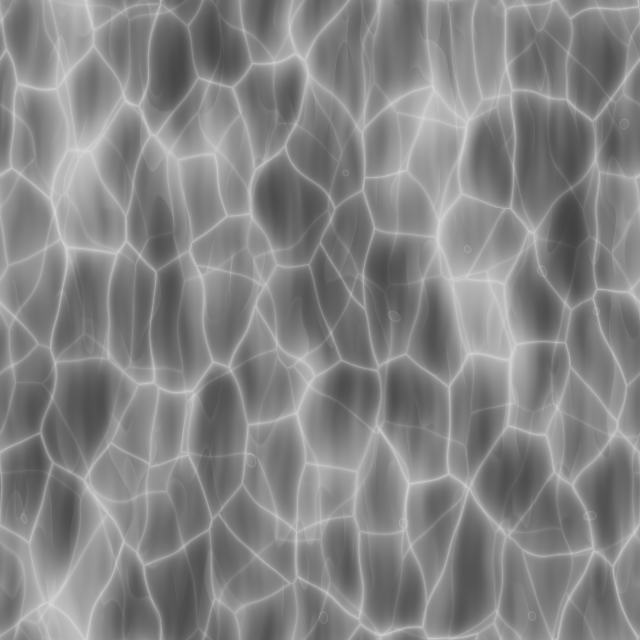
Give the GLSL for this texture, as a Shadertoy shader.

```glsl
// Grey foam of tall membrane cells: two wrapped Voronoi nets with a soft halo
// and a thin bright core on each wall, shaded by vertically stretched gradient
// noise, with faint folds and a few tiny bubbles. Everything tiles.

// Whole-number wrap; the half step keeps rounding away from the cell limits.
vec2 wrap(vec2 cell, vec2 count) {
    return cell - count * floor((cell + 0.5) / count);
}

vec2 hash2(vec2 p, float seed) {
    vec3 h = fract((p.xyx + seed) * vec3(0.1031, 0.1030, 0.0973));
    h += dot(h, h.yzx + 33.33);
    return fract((h.xx + h.yz) * h.zy);
}

float cornerSlope(vec2 corner, vec2 offset, vec2 period, float seed) {
    float angle = 6.2832 * hash2(wrap(corner, period), seed).x;
    return dot(vec2(cos(angle), sin(angle)), offset);
}

// Gradient noise that wraps after a whole number of periods.
float noise(vec2 uv, vec2 period, float seed) {
    vec2 p = uv * period, i = floor(p), f = p - i;
    vec2 u = f * f * f * (f * (f * 6.0 - 15.0) + 10.0);
    vec2 e = vec2(1.0, 0.0);
    float low = mix(cornerSlope(i, f, period, seed),
                    cornerSlope(i + e, f - e, period, seed), u.x);
    float high = mix(cornerSlope(i + e.yx, f - e.yx, period, seed),
                     cornerSlope(i + 1.0, f - 1.0, period, seed), u.x);
    return mix(low, high, u.y);
}

// Cell net: x is the wide wall halo, y the thin wall core.
vec2 foam(vec2 uv, vec2 count, float seed) {
    vec2 p = uv * count, home = floor(p);
    float first = 1e3, second = 1e3, total = 0.0;
    vec2 siteA = vec2(0.0), siteB = vec2(0.0), idA = vec2(0.0), idB = vec2(0.0);
    for (int y = -2; y <= 2; y++)
    for (int x = -2; x <= 2; x++) {
        vec2 cell = home + vec2(x, y);
        vec2 id = wrap(cell, count);
        vec2 site = cell + 0.02 + 0.96 * hash2(id, seed) - p;
        float d = dot(site, site);
        total += exp(-4.0 * d);
        if (d < first) {
            second = first; siteB = siteA; idB = idA;
            first = d; siteA = site; idA = id;
        } else if (d < second) {
            second = d; siteB = site; idB = id;
        }
    }
    float halo = 1.0 - exp(-4.0 * first) / total;
    float wallDist = 0.5 * (second - first) / length((siteB - siteA) * count);
    float strength = mix(0.4, 1.0, hash2(idA + idB, seed + 7.0).x);
    return vec2(halo, strength * exp(-wallDist / 0.0024));
}

// Sparse thin rings with a slightly pale inside.
float bubbles(vec2 uv) {
    vec2 p = uv * 9.0, cell = wrap(floor(p), vec2(9.0));
    vec2 center = 0.2 + 0.6 * hash2(cell, 51.0);
    vec2 pick = hash2(cell, 63.0);
    float edge = length(fract(p) - center) / 9.0 - mix(0.005, 0.009, pick.y);
    float ring = exp(-pow(edge / 0.0012, 2.0));
    float inside = 1.0 - smoothstep(-0.002, 0.001, edge);
    return step(0.9, pick.x) * (ring + 0.4 * inside);
}

// Membrane edge: sharp on one side, fading slowly on the other.
float fold(vec2 uv, vec2 period, float seed) {
    float side = noise(uv, period, seed);
    return smoothstep(-0.02, 0.02, side) * exp(-max(side, 0.0) / 0.12);
}

void mainImage(out vec4 fragColor, in vec2 fragCoord) {
    vec2 uv = fragCoord / iResolution.xy;

    // Bend the walls so that the cells become rounded.
    vec2 bend = vec2(noise(uv, vec2(9.0, 6.0), 11.0), noise(uv, vec2(8.0, 6.0), 23.0));
    vec2 ripple = vec2(noise(uv, vec2(19.0, 13.0), 31.0), noise(uv, vec2(17.0, 11.0), 37.0));
    vec2 bent = uv + 0.03 * bend + 0.009 * ripple;
    vec2 walls = foam(bent, vec2(12.0, 7.0), 3.0);
    vec2 backWalls = foam(uv - 0.04 * bend.yx + 0.01 * ripple, vec2(10.0, 5.0), 17.0);

    // Broad fog, and upright streaks that fade out near the walls.
    float fog = noise(uv, vec2(5.0, 3.0), 41.0) + 0.5 * noise(bent, vec2(11.0, 6.0), 43.0);
    vec2 swayed = uv + vec2(0.015 * bend.y + 0.006 * ripple.x, 0.0);
    float streak = noise(swayed, vec2(23.0, 6.0), 47.0)
                 + 0.45 * noise(swayed, vec2(58.0, 8.0), 53.0);
    float interior = 1.0 - 1.2 * walls.x;

    // Upright folds, present only in patches.
    float foldPatch = smoothstep(-0.02, 0.3, noise(uv, vec2(13.0, 9.0), 61.0));
    float folds = foldPatch * fold(swayed + 0.01 * ripple, vec2(21.0, 6.0), 59.0);
    float backPatch = smoothstep(0.0, 0.35, noise(uv, vec2(11.0, 8.0), 71.0));
    folds += backPatch * fold(swayed - 0.012 * ripple, vec2(27.0, 8.0), 67.0);

    float grey = 0.312 + 0.36 * walls.x + 0.16 * backWalls.x;
    grey += 0.175 * walls.y + 0.1 * backWalls.y;
    grey += 0.23 * fog + 0.23 * streak * interior;
    grey += 0.06 * folds + 0.06 * bubbles(bent);

    // Soft limits at both ends of the tone range.
    grey = 0.54 + 0.34 * tanh((grey - 0.54) / 0.32);
    fragColor = vec4(vec3(grey), 1.0);
}
```
